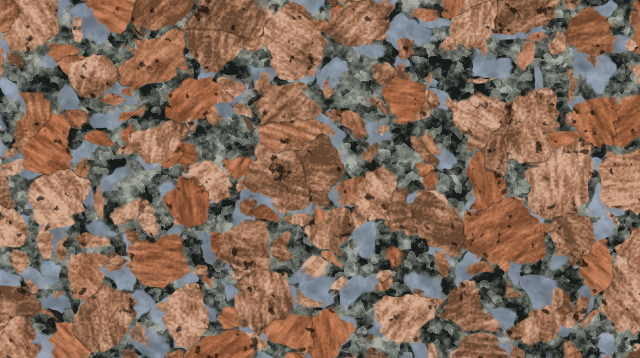
Write a Shadertoy shader that draws this texture.

```glsl
// Polished granite: angular orange feldspar crystals and blue-grey quartz
// set in a fine black and green-grey mica matrix. Every mineral is a jittered
// grid of warped octagons; fractal noise adds streaks, pits and mottling.

const vec3 FELDSPAR_DARK  = vec3(0.40, 0.28, 0.20);
const vec3 FELDSPAR_MID   = vec3(0.64, 0.46, 0.35);
const vec3 FELDSPAR_LIGHT = vec3(0.83, 0.67, 0.57);
const vec3 FELDSPAR_RUST  = vec3(0.62, 0.35, 0.21);
const vec3 QUARTZ_DARK    = vec3(0.42, 0.46, 0.51);
const vec3 QUARTZ_LIGHT   = vec3(0.62, 0.67, 0.74);
const vec3 MICA_BLACK     = vec3(0.09, 0.11, 0.10);
const vec3 MICA_GREY      = vec3(0.40, 0.42, 0.39);
const vec3 MICA_PALE      = vec3(0.66, 0.67, 0.63);
const float EDGE = 0.004;

float hash(vec2 p) {
    return fract(sin(dot(p, vec2(127.1, 311.7))) * 43758.5453);
}

vec2 hash2(vec2 p) {
    return vec2(hash(p), hash(p + 37.7));
}

float noise(vec2 p) {
    vec2 i = floor(p), f = fract(p);
    f = f * f * (3.0 - 2.0 * f);
    return mix(mix(hash(i), hash(i + vec2(1, 0)), f.x),
               mix(hash(i + vec2(0, 1)), hash(i + vec2(1, 1)), f.x), f.y);
}

float fbm(vec2 p) {
    float sum = 0.0, amp = 0.533;
    for (int i = 0; i < 4; i++) {
        sum += amp * noise(p);
        p = mat2(1.6, 1.2, -1.2, 1.6) * p + 5.3;
        amp *= 0.5;
    }
    return sum;
}

vec2 rotate(vec2 p, float a) {
    float c = cos(a), s = sin(a);
    return vec2(c * p.x + s * p.y, c * p.y - s * p.x);
}

vec2 warp(vec2 p, float freq, float amp) {
    return p + amp * (vec2(noise(p * freq), noise(p * freq + 19.4)) - 0.5);
}

// Closest octagonal grain: x distance, y gap to the next grain, z angle, w id.
// The smallest and largest half widths are fractions of the cell.
vec4 nearestGrain(vec2 p, float cell, float smallest, float largest, float seed) {
    vec2 g = p / cell, base = floor(g);
    vec4 best = vec4(9.0, 9.0, 0.0, 0.0);
    float second = 9.0;
    for (int y = -1; y <= 1; y++)
    for (int x = -1; x <= 1; x++) {
        vec2 id = base + vec2(x, y);
        float angle = 6.2832 * hash(id + seed + 3.1);
        vec2 halfSize = mix(vec2(smallest), vec2(largest), hash2(id + seed + 8.6));
        vec2 q = rotate(g - id - hash2(id + seed), angle);
        q.x += 0.25 * q.y;
        q = abs(q) / halfSize;
        float shape = max(max(q.x, q.y), 0.72 * (q.x + q.y));
        float d = (shape - 1.0) * min(halfSize.x, halfSize.y);
        if (d < best.x) {
            second = best.x;
            best = vec4(d, 0.0, angle, hash(id + seed + 5.2));
        } else {
            second = min(second, d);
        }
    }
    best.y = second - best.x;
    return vec4(best.xy * cell, best.zw);
}

float coverage(float d) {
    return 1.0 - smoothstep(-EDGE, EDGE, d);
}

vec3 threeTone(vec3 dark, vec3 mid, vec3 light, float t) {
    return t < 0.5 ? mix(dark, mid, clamp(t * 2.0, 0.0, 1.0))
                   : mix(mid, light, clamp(t * 2.0 - 1.0, 0.0, 1.0));
}

vec3 micaColor(vec2 p) {
    vec4 flake = nearestGrain(warp(p, 70.0, 0.014), 0.022, 0.3, 0.7, 71.0);
    float t = 0.40 + 0.62 * (flake.w - 0.5) + 1.3 * (fbm(p * 22.0) - 0.5)
            + 0.7 * (fbm(p * 95.0) - 0.5);
    return threeTone(MICA_BLACK, MICA_GREY, MICA_PALE, t);
}

vec3 quartzColor(vec2 p, vec4 grain) {
    float t = 0.5 + 0.4 * (grain.w - 0.5) + 1.5 * (fbm(p * 32.0) - 0.5);
    return mix(QUARTZ_DARK, QUARTZ_LIGHT, clamp(t, 0.0, 1.0));
}

vec3 feldsparColor(vec2 p, vec4 grain) {
    vec2 along = rotate(p, grain.z);
    float streak = fbm(along * vec2(22.0, 85.0) + grain.w * 40.0);
    float mottle = fbm(p * 18.0 + grain.w * 60.0);
    float t = 0.52 + 0.55 * (grain.w - 0.5) + 1.2 * (streak - 0.5)
            + 1.1 * (mottle - 0.5) + 0.5 * (noise(p * 170.0) - 0.5);
    vec3 col = threeTone(FELDSPAR_DARK, FELDSPAR_MID, FELDSPAR_LIGHT, t);
    float rust = smoothstep(0.45, 0.95, fract(grain.w * 7.3));
    col = mix(col, FELDSPAR_RUST * (0.55 + 0.9 * streak), 0.65 * rust);
    // Dark pits and the seams between touching crystals
    col *= 1.0 - 0.6 * smoothstep(0.68, 0.80, fbm(p * 38.0 + 11.0));
    return col * mix(0.72, 1.0, smoothstep(0.0, 0.008, grain.y));
}

void mainImage(out vec4 fragColor, in vec2 fragCoord) {
    vec2 p = fragCoord / iResolution.y + 4.0;
    vec2 ragged = warp(warp(p, 13.0, 0.05), 55.0, 0.018);

    vec4 quartz = nearestGrain(ragged, 0.105, 0.17, 0.46, 23.0);
    vec4 chips = nearestGrain(ragged, 0.088, 0.10, 0.44, 41.0);
    vec4 crystals = nearestGrain(ragged, 0.185, 0.26, 0.56, 12.0);

    vec3 col = micaColor(p);
    col = mix(col, quartzColor(p, quartz), 0.93 * coverage(quartz.x));
    col = mix(col, feldsparColor(p, chips), coverage(chips.x));
    col = mix(col, feldsparColor(p, crystals), coverage(crystals.x));
    fragColor = vec4(col, 1.0);
}
```
